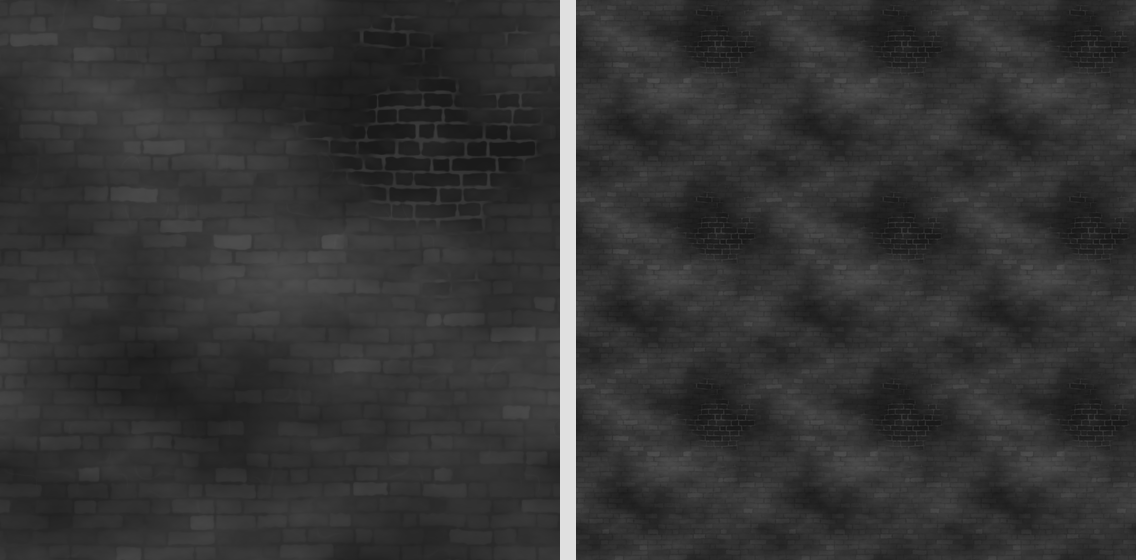
Left, the tile; right, the same tile 3 across and 3 down.
Reproduce this texture procedurally as a three.js fragment shader.

```glsl
// Sooty dark grey brick wall: 36 courses of alternating long and short bricks
// with uneven joints, broad drifting stains and patches of exposed pale mortar.
// Bricks are rounded boxes per cell; all noise wraps, so the square tiles.

#define COURSES 36.0
#define CELLS 16.0
#define JOINT 0.0046
#define CORNER 0.0042
#define SOFTNESS 0.0023
#define BASE_TONE 0.197
#define PALE_MORTAR 0.27
#define STAIN_DEPTH 0.235
#define BRICK_VARIATION 0.026
#define JOINT_DEPTH 0.024
#define GRAIN 0.020
#define TAU 6.2831853

varying vec2 vUv;

float hash(vec2 p) {
  return fract(sin(dot(p, vec2(127.1, 311.7))) * 43758.5453);
}

// Value noise that repeats after a whole number of lattice cells
float wrapNoise(vec2 uv, vec2 period, float seed) {
  vec2 p = uv * period;
  vec2 i = floor(p);
  vec2 f = fract(p);
  f = f * f * (3.0 - 2.0 * f);
  vec2 lo = mod(i, period) + seed;
  vec2 hi = mod(i + 1.0, period) + seed;
  return mix(mix(hash(lo), hash(vec2(hi.x, lo.y)), f.x),
             mix(hash(vec2(lo.x, hi.y)), hash(hi), f.x), f.y);
}

float wrapFbm(vec2 uv, vec2 period, float seed) {
  float sum = 0.0;
  float weight = 0.54;
  for (int i = 0; i < 4; i++) {
    sum += weight * wrapNoise(uv, period, seed);
    period *= 2.0;
    seed += 17.0;
    weight *= 0.5;
  }
  return sum;
}

// Uneven vertical joint: even and odd joints give long and short bricks
float jointPosition(float k, float course) {
  return k + 0.32 * mod(k, 2.0) + 0.30 * hash(vec2(mod(k, CELLS), course + 53.0));
}

// Distance to the brick edge in canvas units (negative inside), and brick id
float brickDistance(vec2 uv, out vec2 id) {
  float y = uv.y * COURSES + 0.28 * (wrapNoise(uv, vec2(14.0, 18.0), 5.0) - 0.5);
  float course = mod(floor(y), COURSES);
  float x = uv.x * CELLS + mod(course, 2.0) + 0.8 * hash(vec2(course, 9.0));
  float cell = floor(x);
  if (x < jointPosition(cell, course)) cell -= 1.0;
  float left = jointPosition(cell, course);
  float right = jointPosition(cell + 1.0, course);
  id = vec2(mod(cell, CELLS), course);

  vec2 local = vec2((x - 0.5 * (left + right)) / CELLS, (fract(y) - 0.5) / COURSES);
  vec2 halfSize = 0.5 * (vec2((right - left) / CELLS, 1.0 / COURSES) - JOINT);
  vec2 q = abs(local) - halfSize + CORNER;
  float d = length(max(q, 0.0)) + min(max(q.x, q.y), 0.0) - CORNER;
  return d + 0.0036 * (wrapNoise(uv, vec2(110.0), 31.0) - 0.5);
}

// Broad light and dark drifts, dark at the top and lower left
float stains(vec2 uv) {
  float band = -0.022 * cos(TAU * (uv.y + 0.03));
  float corner = -0.032 * cos(TAU * (uv.x - 0.28)) * cos(TAU * (uv.y - 0.20));
  float cloud = wrapFbm(uv, vec2(4.0, 6.0), 71.0) - 0.5;
  return band + corner + STAIN_DEPTH * cloud;
}

// Where the pale mortar shows: mostly one ragged patch at the upper right
float exposedMortar(vec2 uv) {
  float patchShape = 0.5 * cos(TAU * (uv.x - 0.79)) + 0.5 * cos(TAU * (uv.y - 0.74));
  float breakup = wrapFbm(uv, vec2(13.0, 16.0), 23.0) - 0.5;
  return smoothstep(0.55, 1.15, patchShape + 1.7 * breakup);
}

void main() {
  vec2 id;
  float d = brickDistance(vUv, id);
  float brick = 1.0 - smoothstep(-SOFTNESS, SOFTNESS, d);
  float shade = max(BASE_TONE + stains(vUv), 0.115);
  float contrast = shade / BASE_TONE;
  float exposed = exposedMortar(vUv);

  // Brick faces: tone per brick, a few bright ones, worn edges
  float tone = BRICK_VARIATION * (hash(id + 3.0) - 0.5);
  tone += 0.036 * pow(hash(id + 41.0), 6.0);
  float edgeWear = smoothstep(-0.008, 0.0, d);
  float face = shade + contrast * (tone - 0.005 * edgeWear) - 0.030 * exposed;

  // Joints: sooty and faint, pale where the mortar is exposed
  float sootiness = 0.15 + 1.1 * wrapNoise(vUv, vec2(26.0, 38.0), 13.0);
  float joint = shade - JOINT_DEPTH * sootiness * contrast;
  joint = mix(joint, 0.5 * (PALE_MORTAR + shade + 0.04), 0.85 * exposed);
  float value = mix(joint, face, brick);

  // Fine grain, smudges and sparse pale scratches
  value += GRAIN * contrast * (wrapFbm(vUv, vec2(50.0, 75.0), 37.0) - 0.5);
  float ridge = abs(wrapNoise(vUv, vec2(38.0, 30.0), 83.0) - 0.5);
  float scuffed = smoothstep(0.62, 0.9, wrapNoise(vUv, vec2(17.0, 21.0), 97.0));
  value += 0.012 * scuffed * (1.0 - smoothstep(0.0, 0.08, ridge));

  gl_FragColor = vec4(vec3(clamp(value, 0.10, 0.34)), 1.0);
}
```
